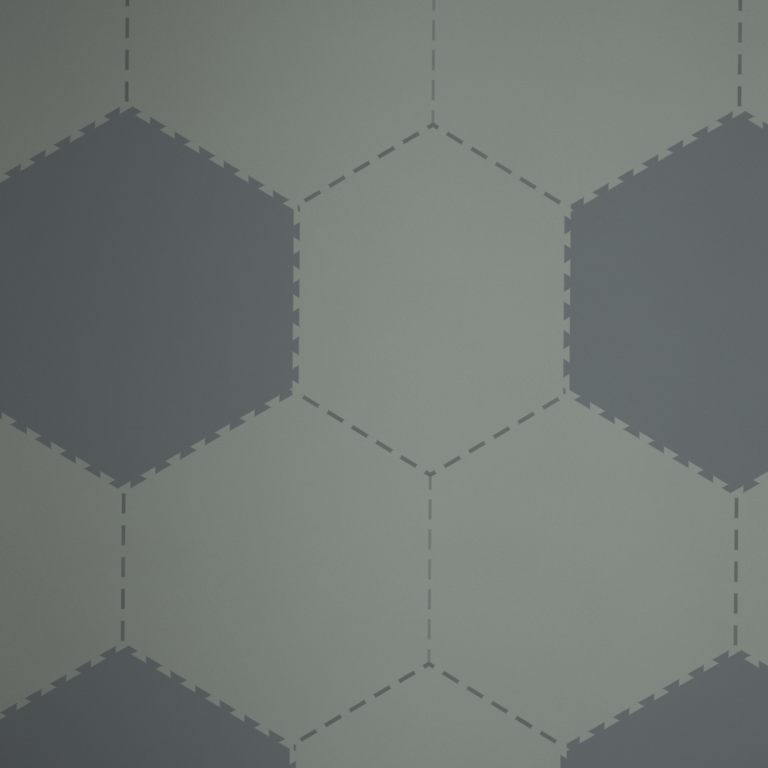
Give the GLSL for this pattern, as a Shadertoy shader.

```glsl
const vec2 PERIOD = vec2(0.798, 0.702);       // spacing of the dark tiles
const vec2 DARK_CENTER = vec2(0.163, 0.6126);
const float TILT = 0.0075;
const vec3 LIGHT_VINYL = vec3(0.505, 0.53, 0.505);
const vec3 DARK_VINYL = vec3(0.378, 0.402, 0.41);
const vec3 SEAM_COLOR = vec3(0.355, 0.38, 0.365);

float hash(vec2 p) {
    vec3 q = fract(p.xyx * 0.1031);
    q += dot(q, q.yzx + 33.33);
    return fract((q.x + q.y) * q.z);
}

float valueNoise(vec2 p) {
    vec2 cell = floor(p);
    vec2 f = fract(p);
    f = f * f * (3.0 - 2.0 * f);
    float low = mix(hash(cell), hash(cell + vec2(1.0, 0.0)), f.x);
    float high = mix(hash(cell + vec2(0.0, 1.0)), hash(cell + vec2(1.0, 1.0)), f.x);
    return mix(low, high, f.y);
}

float coverage(float dist, float blur) {
    return 1.0 - smoothstep(-blur, blur, dist);
}

float repeatCentered(float x, float period) {
    return (fract(x / period + 0.5) - 0.5) * period;
}

// Pair of opposite hexagon sides with dovetail teeth along them
float toothedSides(vec2 p, vec2 axis, float apothem, float shift) {
    float across = dot(p, axis);
    float side = across < 0.0 ? -1.0 : 1.0;
    float along = side * dot(p, vec2(-axis.y, axis.x));
    float dist = abs(across) - apothem;
    float fromTooth = abs(repeatCentered(along - shift, 0.0373));
    float tooth = max(dist - 0.004, (fromTooth - 0.0098 - 0.6 * dist) * 0.86);
    return min(dist + 0.004, tooth);
}

float toothedHexagon(vec2 p) {
    float upright = toothedSides(p, vec2(1.0, 0.0), 0.2227, 0.0133);
    float rising = toothedSides(p, vec2(0.506, 0.862), 0.2145, 0.006);
    float falling = toothedSides(p, vec2(-0.506, 0.862), 0.2145, 0.006);
    return max(upright, max(rising, falling));
}

// Dashed segment from a to b, first dash centered near a
float dashedLine(vec2 p, vec2 a, vec2 b, float period, float dashLength, float shift, float width) {
    vec2 heading = normalize(b - a);
    float along = dot(p - a, heading);
    float across = abs(dot(p - a, vec2(-heading.y, heading.x)));
    float dash = abs(repeatCentered(along + shift, period)) - 0.5 * dashLength;
    float ends = max(-along - 0.002, along - distance(a, b));
    return max(max(across - 0.5 * width, dash), ends);
}

// Uneven light: dim at the left, slightly dim at top and bottom
float lighting(vec2 uv) {
    float sideways = mix(0.81, 1.045, smoothstep(-0.08, 0.6, uv.x));
    float height = uv.y - 0.48;
    return sideways - 0.34 * height * height - 0.03 * smoothstep(0.8, 1.0, uv.x);
}

void mainImage(out vec4 fragColor, in vec2 fragCoord) {
    vec2 uv = fragCoord / iResolution.y;
    float blur = max(0.8 / iResolution.y, 0.0013);

    // Slightly tilted lattice, folded into one quarter of the period
    vec2 p = uv - DARK_CENTER;
    p += TILT * vec2(-p.y, p.x);
    vec2 local = (fract(p / PERIOD + 0.5) - 0.5) * PERIOD;
    vec2 folded = abs(local);
    vec2 corner = 0.5 * PERIOD;

    // Dashed seams between light tiles
    vec2 apex = vec2(corner.x, 0.228);
    float slanted = dashedLine(folded, apex, vec2(0.2227, 0.1215), 0.0373, 0.0235, 0.004, 0.0052);
    float darkSeam = dashedLine(folded, vec2(0.0, corner.y), vec2(0.0, 0.249), 0.0415, 0.026, 0.0, 0.0046);
    float faintSeam = dashedLine(folded, corner, apex, 0.039, 0.026, 0.0, 0.0036);
    float seam = coverage(min(slanted, darkSeam), blur);
    seam = max(seam, 0.6 * coverage(faintSeam, blur));

    // Mottling fades the seams a little and clouds the surface
    float mottle = valueNoise(uv * 18.0);
    seam *= 0.75 + 0.25 * mottle;

    // Vinyl surfaces
    vec3 color = mix(LIGHT_VINYL, SEAM_COLOR, seam);
    color = mix(color, DARK_VINYL, coverage(toothedHexagon(local), blur));

    // Fine grain
    float grain = hash(floor(uv * 380.0)) - 0.5;
    color *= lighting(uv) + 0.01 * (mottle - 0.5) + 0.014 * grain;
    fragColor = vec4(color, 1.0);
}
```
